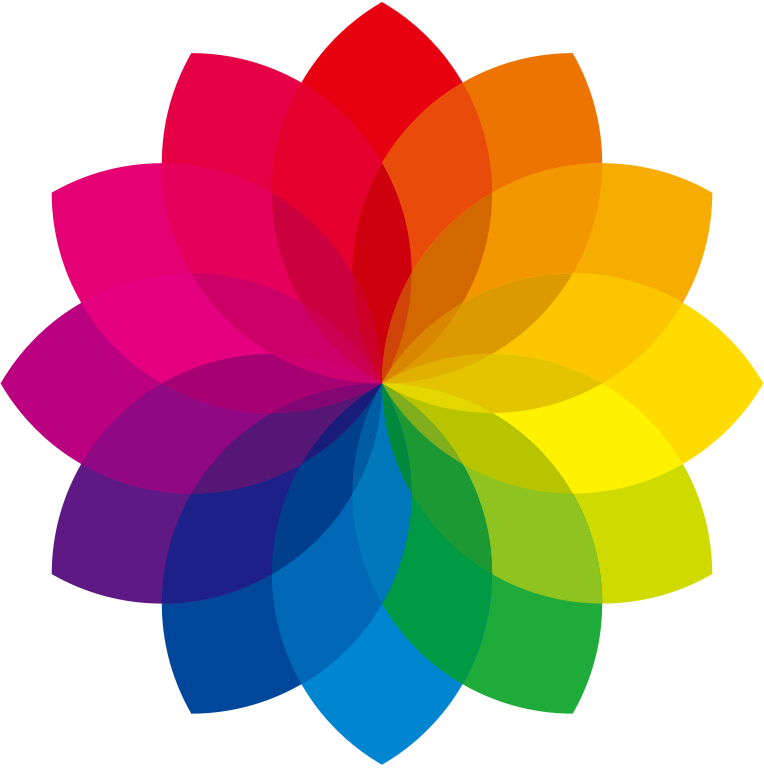
A Shadertoy shader for this background:

```glsl
// A twelve-petal colour wheel flower of overlapping translucent lens shapes on white.

const float TAU = 6.2831853;
const int PETALS = 12;
const float RADIUS = 0.2882;              // every circle passes through the flower's heart
const vec2 HEART = vec2(0.0, 0.0008);
const float INNER_SHADE = 0.893;

// Petal colours, clockwise from the top
const vec3 PETAL[12] = vec3[12](
    vec3(0.900, 0.000, 0.062), vec3(0.929, 0.455, 0.000),
    vec3(0.965, 0.675, 0.000), vec3(1.000, 0.857, 0.000),
    vec3(0.810, 0.860, 0.000), vec3(0.122, 0.671, 0.222),
    vec3(0.000, 0.525, 0.820), vec3(0.000, 0.278, 0.612),
    vec3(0.373, 0.098, 0.518), vec3(0.729, 0.000, 0.502),
    vec3(0.898, 0.000, 0.451), vec3(0.898, 0.000, 0.271));

// Colours where a petal overlaps its clockwise neighbour
const vec3 OVERLAP[12] = vec3[12](
    vec3(0.914, 0.298, 0.040), vec3(0.953, 0.592, 0.000),
    vec3(0.984, 0.776, 0.000), vec3(1.000, 0.945, 0.000),
    vec3(0.561, 0.765, 0.122), vec3(0.000, 0.600, 0.267),
    vec3(0.000, 0.408, 0.718), vec3(0.112, 0.125, 0.533),
    vec3(0.570, 0.030, 0.514), vec3(0.894, 0.000, 0.498),
    vec3(0.898, 0.000, 0.357), vec3(0.902, 0.000, 0.176));

// Distance to a circle centred at a clockwise position on the ring
float ringCircle(vec2 p, float position, float radius) {
    float angle = TAU * position / float(PETALS);
    return length(p - radius * vec2(sin(angle), cos(angle))) - radius;
}

// Lens shared by the two circles on either side of an axis
float lens(vec2 p, float axis, float spread, float radius) {
    return max(ringCircle(p, axis - spread, radius),
               ringCircle(p, axis + spread, radius));
}

float coverage(float distance, float pixel) {
    return clamp(0.5 - distance / pixel, 0.0, 1.0);
}

void mainImage(out vec4 fragColor, in vec2 fragCoord) {
    float pixel = 1.0 / min(iResolution.x, iResolution.y);
    vec2 p = (fragCoord - 0.5 * iResolution.xy) * pixel - HEART;
    vec3 color = vec3(1.0);

    // Paint from the outer petals to the narrow inner overlaps
    for (int layer = 0; layer < 4; layer++) {
        bool between = layer % 2 == 1;
        float spread = 1.0 + 0.5 * float(layer);
        float shade = layer < 2 ? 1.0 : INNER_SHADE;
        for (int k = 0; k < PETALS; k++) {
            float axis = float(k) + (between ? 0.5 : 0.0);
            vec3 tint = shade * (between ? OVERLAP[k] : PETAL[k]);
            color = mix(color, tint, coverage(lens(p, axis, spread, RADIUS), pixel));
        }
    }

    fragColor = vec4(color, 1.0);
}
```
